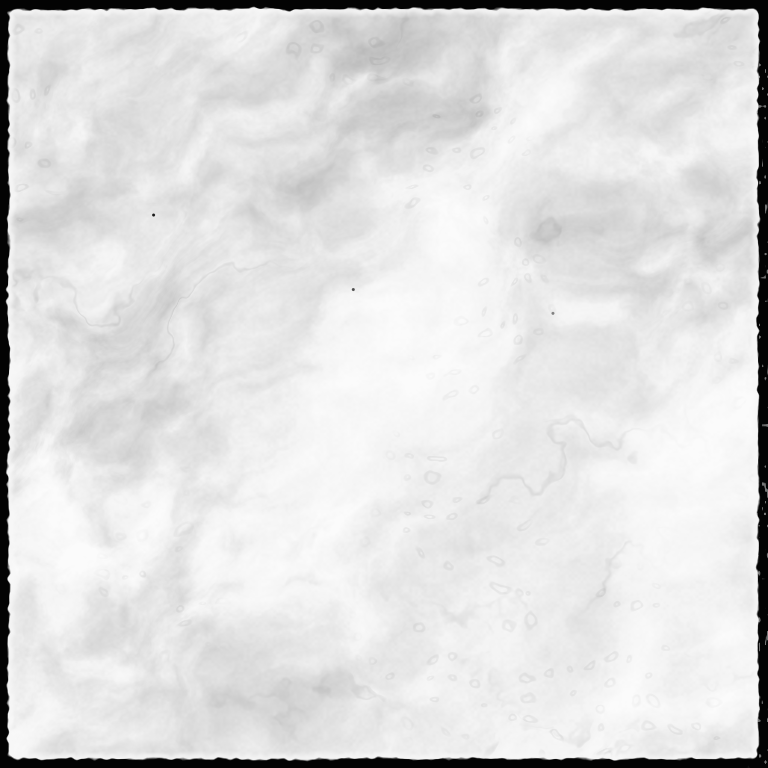
Reproduce this texture procedurally as a WebGL 1 fragment shader.

```glsl
precision highp float;
// Pale grey marble tile with diagonal clouding, veins and a ragged black border.
uniform vec2 u_resolution;

float hash(vec2 p) {
  return fract(sin(dot(p, vec2(127.1, 311.7))) * 43758.5453);
}

float noise(vec2 p) {
  vec2 i = floor(p), f = fract(p);
  f = f * f * (3.0 - 2.0 * f);
  return mix(mix(hash(i), hash(i + vec2(1.0, 0.0)), f.x),
             mix(hash(i + vec2(0.0, 1.0)), hash(i + 1.0), f.x), f.y);
}

float fbm(vec2 p) {
  float sum = 0.0, amp = 0.516;
  for (int i = 0; i < 5; i++) {
    sum += amp * noise(p);
    p = mat2(0.8, 0.6, -0.6, 0.8) * p * 2.03 + 17.3;
    amp *= 0.5;
  }
  return sum;
}

// Coordinates along and across the diagonal bedding of the stone
vec2 bedding(vec2 p) {
  return vec2(dot(p, vec2(0.82, 0.57)), dot(p, vec2(-0.57, 0.82)));
}

// Soft oval patch, elongated along the bedding
float softPatch(vec2 uv, vec2 center, float radius) {
  vec2 d = bedding(uv - center) / (radius * vec2(1.3, 0.8));
  return exp(-dot(d, d));
}

// Scattered small irregular rings, one possible per cell
float pitRings(vec2 p) {
  vec2 cell = floor(p);
  vec2 center = 0.38 + 0.24 * vec2(hash(cell), hash(cell + 31.0));
  float radius = 0.08 + 0.16 * hash(cell + 57.0);
  float d = abs(length((fract(p) - center) * vec2(0.9, 1.2)) - radius);
  return step(0.6, hash(cell + 83.0)) * (1.0 - smoothstep(0.02, 0.11, d));
}

float marble(vec2 uv) {
  vec2 warp = vec2(fbm(uv * 7.0), fbm(uv * 7.0 + 40.0)) - 0.5;
  vec2 along = bedding(uv);
  vec2 bent = uv + warp * 0.12;

  // Broad dark and light regions
  float shade = softPatch(bent, vec2(0.50, 0.89), 0.17)
              + softPatch(bent, vec2(0.10, 0.51), 0.20)
              + 0.9 * softPatch(bent, vec2(0.90, 0.73), 0.17)
              + 0.9 * softPatch(bent, vec2(0.25, 0.25), 0.18)
              + 0.6 * softPatch(bent, vec2(0.12, 0.90), 0.16);
  float glow = softPatch(bent, vec2(0.48, 0.42), 0.18)
             + softPatch(bent, vec2(0.78, 0.20), 0.23)
             + 0.7 * softPatch(bent, vec2(0.70, 0.83), 0.14);

  // Clouds and finer mottling
  float cloud = fbm(along * vec2(4.0, 7.0) + warp * 1.8 + 3.0);
  float mottle = fbm(along * vec2(17.0, 28.0) + warp * 3.0);
  float roughness = clamp(0.6 + 0.5 * shade - 0.4 * glow, 0.2, 1.1);
  float tone = 0.925 - 0.052 * shade + 0.04 * glow;
  tone -= 0.2 * (cloud - 0.5) + 0.26 * roughness * (mottle - 0.5);

  // Thin broken veins
  float ridge = abs(fbm(along * vec2(2.2, 5.0) + warp * 1.5 + 70.0) - 0.5);
  float broken = smoothstep(0.45, 0.7, noise(uv * 7.0 + 11.0));
  tone -= 0.055 * broken * (1.0 - smoothstep(0.0, 0.03, ridge));

  // Small pits gathered in clusters
  float cluster = smoothstep(0.48, 0.68, noise(uv * 5.0 + 23.0));
  tone -= 0.045 * cluster * pitRings(uv * 34.0 + warp * 3.5);

  // Fine grain, then a gentle ceiling at near white
  tone += 0.018 * (noise(uv * 260.0) - 0.5);
  return tone - 0.5 * max(tone - 0.955, 0.0);
}

void main() {
  vec2 uv = gl_FragCoord.xy / u_resolution;
  float tone = min(marble(uv), 0.985);

  // Tiny black specks
  for (int i = 0; i < 3; i++) {
    float k = float(i);
    vec2 spot = vec2(0.2 + 0.26 * k, 0.72 - 0.13 * k + 0.033 * k * k);
    float speck = 1.0 - smoothstep(0.001, 0.0028, length(uv - spot));
    tone = mix(tone, 0.1 + 0.2 * k, speck);
  }

  // Tile outline with wavering edges and a pale rim
  vec2 q = abs(uv - vec2(0.499, 0.5)) - vec2(0.488, 0.488) + 0.008;
  float edge = length(max(q, 0.0)) + min(max(q.x, q.y), 0.0) - 0.008;
  edge += 0.004 * (fbm(uv * 24.0) - 0.5) + 0.004 * (noise(uv * 130.0) - 0.5);
  tone = mix(tone, 0.97, 0.75 * smoothstep(-0.011, -0.002, edge));

  // Pale crumbs on the border, mostly on the right
  float crumbs = smoothstep(0.8, 0.92, noise(uv * vec2(280.0, 130.0) + 5.0));
  float border = 0.01 + 0.45 * crumbs * smoothstep(0.97, 0.99, uv.x);
  tone = mix(tone, border, smoothstep(-0.0013, 0.0013, edge));

  gl_FragColor = vec4(vec3(tone), 1.0);
}
```
